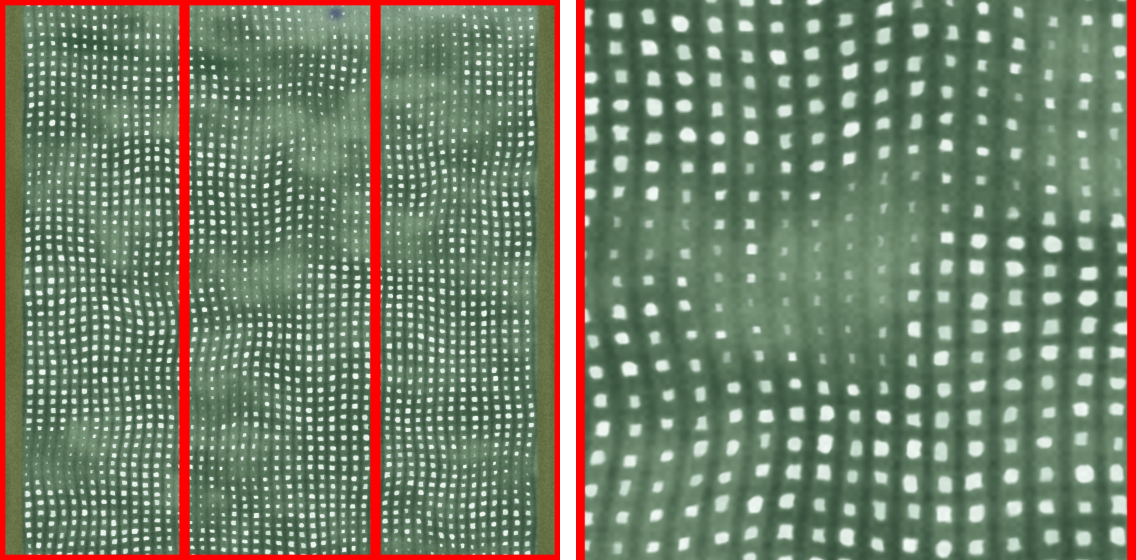
Left, the full canvas; right, a detail of the centre.
Reproduce this pattern procedurally as a Shadertoy shader.

```glsl
float hash(vec2 p) {
    vec3 q = fract(vec3(p.xyx) * 0.1031);
    q += dot(q, q.yzx + 33.33);
    return fract((q.x + q.y) * q.z);
}

float noise(vec2 p) {
    vec2 i = floor(p), f = fract(p);
    f = f * f * (3.0 - 2.0 * f);
    return mix(mix(hash(i), hash(i + vec2(1, 0)), f.x),
               mix(hash(i + vec2(0, 1)), hash(i + vec2(1, 1)), f.x), f.y);
}

float fbm(vec2 p) {
    float sum = 0.0, amp = 0.5;
    for (int i = 0; i < 4; i++) {
        sum += amp * noise(p);
        p = p * 2.03 + 17.7;
        amp *= 0.5;
    }
    return sum / 0.9375;
}

float blob(vec2 p, vec2 center, vec2 radius) {
    vec2 d = (p - center) / radius;
    return exp(-dot(d, d));
}

float roundBox(vec2 p, vec2 halfSize, float r) {
    vec2 d = abs(p) - halfSize + r;
    return length(max(d, 0.0)) + min(max(d.x, d.y), 0.0) - r;
}

// How open the weave is: 0 matted, 1 wide holes
float weaveOpenness(vec2 p) {
    float open = smoothstep(0.27, 0.62, fbm(p * vec2(8.0, 10.0) + 3.1));
    open -= 0.45 * blob(p, vec2(0.5, 0.55), vec2(0.07, 0.06));
    open -= 0.35 * blob(p, vec2(0.15, 0.2), vec2(0.16, 0.025));
    open -= 0.35 * blob(p, vec2(0.75, 0.32), vec2(0.16, 0.03));
    open -= 0.5 * smoothstep(0.84, 0.92, p.y);
    open += 0.3 * blob(p, vec2(0.3, 0.65), vec2(0.25, 0.12));
    return clamp(open, 0.0, 1.0);
}

vec3 gauze(vec2 p) {
    // Slightly wandering threads
    vec2 wander = vec2(noise(p * vec2(9.0, 12.0)), noise(p * vec2(11.0, 7.0) + 40.0)) - 0.5;
    vec2 grid = (p - vec2(0.042, 0.005)) * vec2(51.5, 57.6) + wander * vec2(0.7, 1.1);
    vec2 id = floor(grid);
    vec2 cell = fract(grid) - 0.5;
    float open = weaveOpenness(p);

    // Mottled ground, darkest between columns of open weave
    float mottling = fbm(p * vec2(14.0, 18.0) + 8.0);
    vec3 color = mix(vec3(0.29, 0.40, 0.30), vec3(0.44, 0.55, 0.44), smoothstep(0.25, 0.75, mottling));
    float gap = smoothstep(0.2, 0.48, abs(cell.x));
    float crossing = smoothstep(0.22, 0.5, abs(cell.y));
    color = mix(color, vec3(0.21, 0.31, 0.24), open * (0.25 + 0.45 * gap + 0.15 * crossing));
    color += 0.05 * (1.0 - gap) * (1.0 - 0.5 * open);

    // Dark folds and pale top edge
    float folds = blob(p, vec2(0.17, 0.905 + 0.02 * sin(p.x * 14.0)), vec2(0.11, 0.018))
                + blob(p, vec2(0.39, 0.885), vec2(0.07, 0.022));
    color = mix(color, vec3(0.15, 0.29, 0.19), 0.65 * min(folds, 1.0));
    float pale = smoothstep(0.92, 1.0, p.y + 0.04 * (mottling - 0.5)) * smoothstep(0.38, 0.6, p.x);
    color = mix(color, vec3(0.61, 0.71, 0.64), 0.65 * pale);
    color = mix(color, vec3(0.25, 0.28, 0.45), 0.7 * blob(p, vec2(0.6, 0.976), vec2(0.014, 0.012)));

    // Bright holes of uneven size, narrowing to slits where matted
    vec2 jitter = vec2(hash(id + 5.0), hash(id + 71.0)) - 0.5;
    float variation = hash(id + 23.0);
    vec2 halfSize = mix(vec2(0.09, 0.15), vec2(0.225, 0.25), open);
    halfSize *= 0.78 + 0.38 * vec2(variation, hash(id + 111.0));
    vec2 local = cell - jitter * vec2(0.14, 0.18);
    local += 0.09 * (vec2(noise(grid * 4.0), noise(grid * 4.0 + 60.0)) - 0.5);
    float d = roundBox(local, halfSize, 0.7 * halfSize.x);
    float strength = mix(0.45, 1.0, smoothstep(0.05, 0.45, open + 0.4 * (variation - 0.4)));
    strength *= smoothstep(0.042, 0.048, p.x) * (1.0 - smoothstep(0.952, 0.96, p.x));
    color = mix(color, vec3(0.50, 0.62, 0.53), 0.45 * strength * (1.0 - smoothstep(0.0, 0.16, d)));
    vec3 light = mix(vec3(0.76, 0.85, 0.79), vec3(0.93, 0.96, 0.94), variation);
    color = mix(color, light, strength * (1.0 - smoothstep(-0.08, 0.07, d)));

    // Olive side margins
    float margin = 1.0 - smoothstep(0.036, 0.044, min(p.x, 1.0 - p.x));
    vec3 olive = vec3(0.40, 0.44, 0.27) + 0.06 * (noise(p * vec2(90.0, 8.0)) - 0.5);
    color = mix(color, olive, margin);
    return color + 0.05 * (noise(p * 330.0) - 0.5);
}

void mainImage(out vec4 fragColor, in vec2 fragCoord) {
    vec2 p = fragCoord / iResolution.xy;
    vec3 color = gauze(p);

    // Red frame and two dividers make three panels
    float frame = min(min(p.x, 1.0 - p.x), min(p.y, 1.0 - p.y)) - 0.0095;
    float divider = abs(abs(p.x - 0.5) - 0.1706) - 0.0092;
    float pixel = 1.0 / iResolution.y;
    float red = 1.0 - smoothstep(-pixel, pixel, min(frame, divider));
    fragColor = vec4(mix(color, vec3(1.0, 0.0, 0.0), red), 1.0);
}
```
